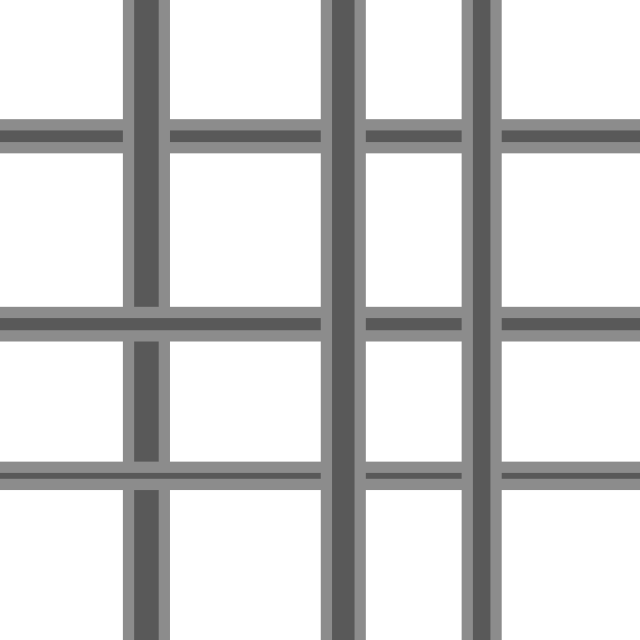
A Shadertoy shader for this pattern:

```glsl
// Woven lattice: three upright and three level straps on white paper.
// Each strap is a dark core with a grey rim of constant width, and the
// straps are painted from back to front so some cross over the others.

#define PAPER vec3(1.0)
#define RIM_COLOR vec3(0.55)
#define CORE_COLOR vec3(0.35)
#define RIM_WIDTH 0.0176
#define STRAP_COUNT 6

// Straps from back to front: centre, half width of core, 1.0 if upright
const vec3 STRAPS[STRAP_COUNT] = vec3[STRAP_COUNT](
    vec3(0.7871, 0.0091, 0.0),
    vec3(0.2288, 0.0192, 1.0),
    vec3(0.4935, 0.0095, 0.0),
    vec3(0.2565, 0.0046, 0.0),
    vec3(0.5364, 0.0176, 1.0),
    vec3(0.7526, 0.0137, 1.0));

// Antialiased coverage of a band, given the distance from its centre line
float band(float dist, float halfWidth, float pixel) {
    return clamp(0.5 + (halfWidth - dist) / pixel, 0.0, 1.0);
}

void mainImage(out vec4 fragColor, in vec2 fragCoord) {
    vec2 uv = fragCoord / iResolution.xy;
    vec2 pixel = 1.0 / iResolution.xy;
    vec3 color = PAPER;

    // Lay each strap over those before it: rim first, then core
    for (int i = 0; i < STRAP_COUNT; i++) {
        vec3 strap = STRAPS[i];
        bool upright = strap.z > 0.5;
        float dist = abs((upright ? uv.x : uv.y) - strap.x);
        float soft = upright ? pixel.x : pixel.y;
        color = mix(color, RIM_COLOR, band(dist, strap.y + RIM_WIDTH, soft));
        color = mix(color, CORE_COLOR, band(dist, strap.y, soft));
    }

    fragColor = vec4(color, 1.0);
}
```
